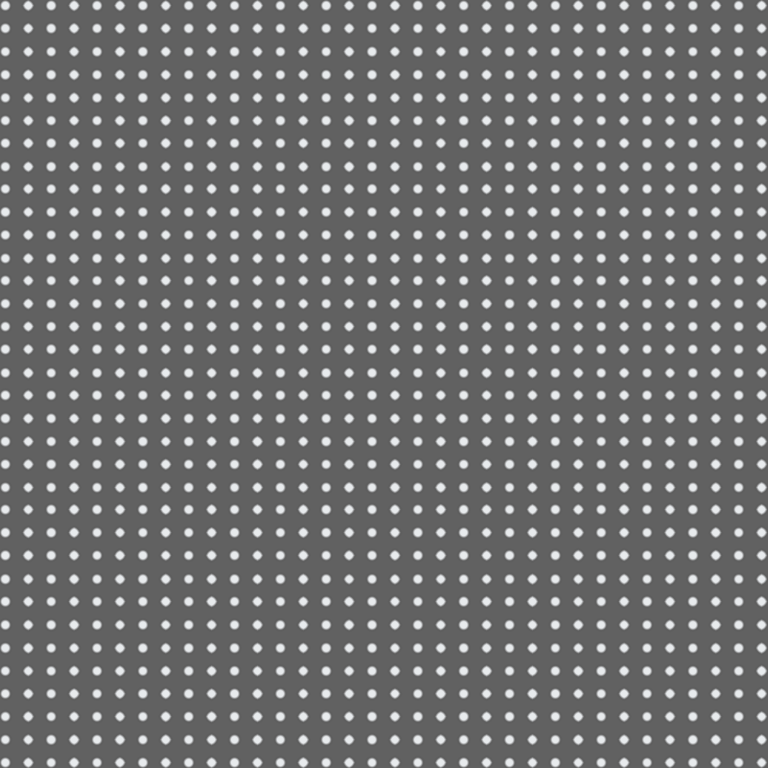
Give the GLSL for this pattern, as a Shadertoy shader.

```glsl
const float PITCH = 0.02984;          // dot spacing, in canvas widths
const vec2 FIRST_DOT = vec2(0.0070, 0.0076);
const float DOT_RADIUS = 0.187;       // in units of the pitch
const float EDGE_SOFTNESS = 0.066;    // half width of the dot edge
const float DIAMOND_MIX = 0.35;       // pointedness of alternate columns
const float ROW_DRIFT = 0.025;        // uneven row placement
const float SIZE_VARIATION = 0.006;
const float HALO_DEPTH = 0.035;       // faint dark rim around each dot
const vec3 GROUND_COLOR = vec3(0.38);
const vec3 DOT_COLOR = vec3(0.91, 0.92, 0.93);

float hash(vec2 p) {
    p = fract(p * vec2(0.1031, 0.1137));
    p += dot(p, p.yx + 33.33);
    return fract((p.x + p.y) * p.x * 43.7);
}

// Distance from the centre, between a circle and a soft diamond
float dotDistance(vec2 p, float pointedness) {
    float diamond = (abs(p.x) + abs(p.y)) * 0.8;
    return mix(length(p), diamond, pointedness);
}

void mainImage(out vec4 fragColor, in vec2 fragCoord) {
    // Square lattice with a dot in the middle of every cell
    vec2 grid = (fragCoord / iResolution.xy - FIRST_DOT) / PITCH + 0.5;
    vec2 cell = floor(grid);
    vec2 p = fract(grid) - 0.5;

    // Small differences between rows, columns and dots
    p.y -= (hash(vec2(cell.y + 7.0, 3.0)) - 0.5) * 2.0 * ROW_DRIFT;
    float pointedness = DIAMOND_MIX * mod(cell.x, 2.0);
    float radius = DOT_RADIUS + (hash(cell + 11.0) - 0.5) * 2.0 * SIZE_VARIATION;

    // Soft dot, never sharper than one pixel
    float pixel = 1.0 / (PITCH * min(iResolution.x, iResolution.y));
    float softness = max(EDGE_SOFTNESS, 0.5 * pixel);
    float d = dotDistance(p, pointedness) - radius;
    float coverage = 1.0 - smoothstep(-softness, softness, d);

    // Dark rim just outside the edge
    float rim = smoothstep(0.03, 0.08, d) * (1.0 - smoothstep(0.08, 0.15, d));
    vec3 ground = GROUND_COLOR * (1.0 - HALO_DEPTH * rim);

    fragColor = vec4(mix(ground, DOT_COLOR, coverage), 1.0);
}
```
